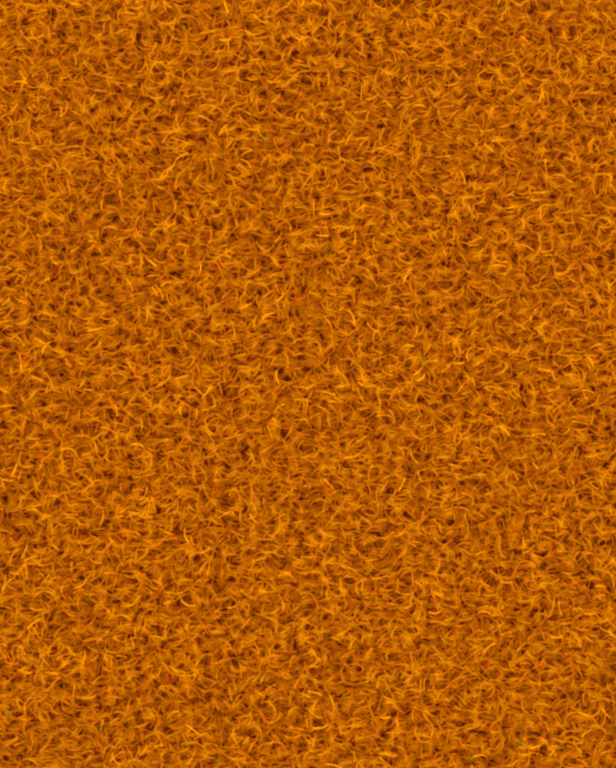
A Shadertoy shader for this texture:

```glsl
// Orange wool felt: short curved fibres in random directions, matted in layers.
// Layers are painted from dark (deep) to light (top) over a ground of noise,
// and the resulting tone is coloured by a dark - middle - light ramp.

#define FIBRE_CELLS 64.0   // fibre grid cells per canvas height
#define FIBRE_WIDTH 0.10   // half width, in cells
#define FIBRE_BEND 0.6     // strongest curvature
#define FIBRE_OPACITY 0.78
#define LAYERS 8
#define PIT_SCALE 80.0     // dark pits per canvas height
#define CONTRAST 1.25
#define TONE_SHIFT -0.2
#define DARK vec3(0.48, 0.20, 0.01)
#define MIDDLE vec3(0.71, 0.355, 0.01)
#define LIGHT vec3(0.92, 0.53, 0.02)

const float PI = 3.14159;

vec4 hash4(vec2 p) {
    vec4 q = fract(p.xyxy * vec4(0.1031, 0.1030, 0.0973, 0.1099));
    q += dot(q, q.wzxy + 33.33);
    return fract((q.xxyz + q.yzzw) * q.zywx);
}

float cornerSlope(vec2 cell, vec2 offset) {
    float angle = 2.0 * PI * hash4(cell + 7.0).x;
    return dot(vec2(cos(angle), sin(angle)), offset);
}

float gradientNoise(vec2 p) {
    vec2 c = floor(p), f = p - c;
    vec2 u = f * f * f * (f * (f * 6.0 - 15.0) + 10.0);
    vec2 e = vec2(1.0, 0.0);
    float low = mix(cornerSlope(c, f), cornerSlope(c + e, f - e), u.x);
    float high = mix(cornerSlope(c + e.yx, f - e.yx),
                     cornerSlope(c + 1.0, f - 1.0), u.x);
    return mix(low, high, u.y);
}

// Coverage of one tapered arc centred on the origin.
float fibre(vec2 q, vec4 rnd, float blur) {
    float angle = (rnd.x - 0.5) * PI;
    angle -= 0.2 * sin(2.0 * angle);          // slight lean to the horizontal
    float s = sin(angle), c = cos(angle);
    q = vec2(c * q.x + s * q.y, c * q.y - s * q.x);
    float bend = FIBRE_BEND * (2.0 * rnd.y - 1.0);
    float slope = 2.0 * bend * q.x;
    float d = abs(q.y - bend * q.x * q.x) / sqrt(1.0 + slope * slope);
    float halfLength = mix(0.55, 0.92, rnd.z);
    float taper = 1.0 - smoothstep(0.55, 1.0, abs(q.x) / halfLength);
    return taper * (1.0 - smoothstep(FIBRE_WIDTH - blur, FIBRE_WIDTH + blur, d));
}

// Paints one layer of fibres over the tone below it.
float paintLayer(float tone, vec2 p, float layerTone, float seed, float blur) {
    p += seed * vec2(17.37, 29.61);
    vec2 home = floor(p);
    for (int y = -1; y <= 1; y++)
    for (int x = -1; x <= 1; x++) {
        vec2 cell = home + vec2(x, y);
        vec4 place = hash4(cell + seed * 41.0);
        vec4 shape = hash4(cell + seed * 41.0 + 113.0);
        float own = layerTone + 1.6 * (place.z - 0.5);
        own += 1.2 * step(0.965, place.w);    // a few bright stray hairs
        float cover = fibre(p - cell - place.xy, shape, blur);
        tone = mix(tone, own, FIBRE_OPACITY * cover);
    }
    return tone;
}

void mainImage(out vec4 fragColor, in vec2 fragCoord) {
    vec2 uv = fragCoord / iResolution.y;
    float blur = max(0.7 * FIBRE_CELLS / iResolution.y, 0.085);

    // Ground: pits between the fibres, fine fuzz and broad mottling
    float pits = gradientNoise(uv * PIT_SCALE);
    float fuzz = gradientNoise(uv * 210.0 + 31.0);
    float mottle = gradientNoise(uv * 19.0 + 5.0);
    float tone = -1.3 + 3.0 * pits + 0.8 * fuzz;

    // Fibres, deep to top
    for (int i = 0; i < LAYERS; i++) {
        float height = float(i) / float(LAYERS - 1);
        float layerTone = mix(-0.6, 1.1, height) + 1.6 * pits;
        tone = paintLayer(tone, uv * FIBRE_CELLS, layerTone, float(i) + 1.0, blur);
    }
    tone = CONTRAST * (tone + TONE_SHIFT + 0.4 * fuzz + 0.5 * mottle);
    tone = clamp(tone, -3.5, 2.7);

    // Tone to colour
    vec3 color = tone < 0.0 ? mix(MIDDLE, DARK, -tone / 2.16)
                            : mix(MIDDLE, LIGHT, tone / 2.0);

    // Sparse olive and rust specks of dye
    float dye = gradientNoise(uv * 48.0 + 71.0);
    color *= mix(vec3(1.0), vec3(0.84, 1.02, 1.5), smoothstep(0.42, 0.62, dye));
    color *= mix(vec3(1.0), vec3(1.0, 0.84, 1.5), smoothstep(0.36, 0.6, -dye));

    fragColor = vec4(clamp(color, 0.0, 1.0), 1.0);
}
```
